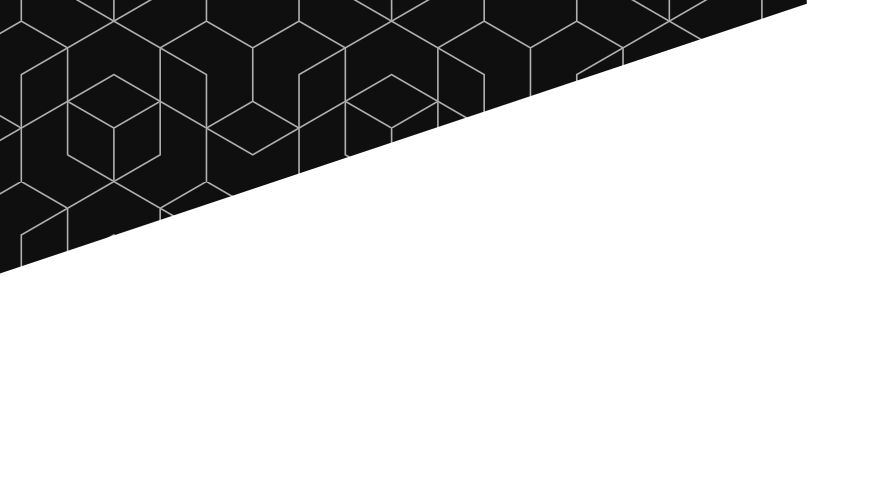
This background is drawn by a WebGL 1 fragment shader. Its source:

```glsl
precision highp float;
// A black slanted banner with a mirrored cube lattice of thin grey lines, above white.

uniform vec2 u_resolution;

// Lengths are in canvas widths, measured from the top left corner.
const vec3 PAPER = vec3(1.0);
const vec3 INK = vec3(0.06);
const vec3 LINE = vec3(0.69);
const vec2 HUB = vec2(0.1271, 0.0236);      // a six-armed lattice node
const vec2 STEP = vec2(0.05166, 0.02983);   // column and row spacing
const float PERIOD = 6.0;                   // steps per tile, both ways
const float LINE_WIDTH = 0.0018;
const float SLANT_START = 0.3052;           // banner depth at the left side
const float SLANT_SLOPE = 0.3343;
const float BANNER_END = 0.9004;            // right side of the banner

// Distance from p to the segment a-b, with all points in lattice steps.
float segment(vec2 p, vec2 a, vec2 b) {
  vec2 pa = (p - a) * STEP;
  vec2 ba = (b - a) * STEP;
  return length(pa - ba * clamp(dot(pa, ba) / dot(ba, ba), 0.0, 1.0));
}

// Distance to the lattice lines; each tile is mirrored about its hub column.
float lattice(vec2 p) {
  vec2 q = (p - HUB) / STEP;
  q.x = abs(mod(q.x + 0.5 * PERIOD, PERIOD) - 0.5 * PERIOD);
  q.y = mod(q.y, PERIOD);

  // Uprights
  float d = segment(q, vec2(0.0, 4.0), vec2(0.0, 6.0));
  d = min(d, segment(q, vec2(1.0, 1.0), vec2(1.0, 5.0)));
  d = min(d, segment(q, vec2(2.0, 2.0), vec2(2.0, 6.0)));
  d = min(d, segment(q, vec2(3.0, 1.0), vec2(3.0, 3.0)));

  // Falling diagonals
  d = min(d, segment(q, vec2(0.0, 0.0), vec2(2.0, 2.0)));
  d = min(d, segment(q, vec2(0.0, 2.0), vec2(3.0, 5.0)));
  d = min(d, segment(q, vec2(2.0, 0.0), vec2(3.0, 1.0)));

  // Rising diagonals
  d = min(d, segment(q, vec2(0.0, 4.0), vec2(1.0, 3.0)));
  d = min(d, segment(q, vec2(0.0, 6.0), vec2(1.0, 5.0)));
  d = min(d, segment(q, vec2(1.0, 1.0), vec2(2.0, 0.0)));
  d = min(d, segment(q, vec2(2.0, 4.0), vec2(3.0, 3.0)));
  return d;
}

// Share of a pixel-wide box at distance d that a line covers.
float lineCoverage(float d, float pixel) {
  float halfWidth = 0.5 * LINE_WIDTH;
  float overlap = min(d + 0.5 * pixel, halfWidth) - max(d - 0.5 * pixel, -halfWidth);
  return clamp(overlap / pixel, 0.0, 1.0);
}

void main() {
  float pixel = 1.0 / u_resolution.x;
  vec2 p = vec2(gl_FragCoord.x, u_resolution.y - gl_FragCoord.y) * pixel;

  // Banner: below the slant or past its right side lies bare paper.
  float slant = (p.y + SLANT_SLOPE * p.x - SLANT_START) / length(vec2(1.0, SLANT_SLOPE));
  float outside = max(slant, p.x - BANNER_END);
  float banner = clamp(0.5 - outside / pixel, 0.0, 1.0);

  vec3 color = mix(INK, LINE, lineCoverage(lattice(p), pixel));
  gl_FragColor = vec4(mix(PAPER, color, banner), 1.0);
}
```
